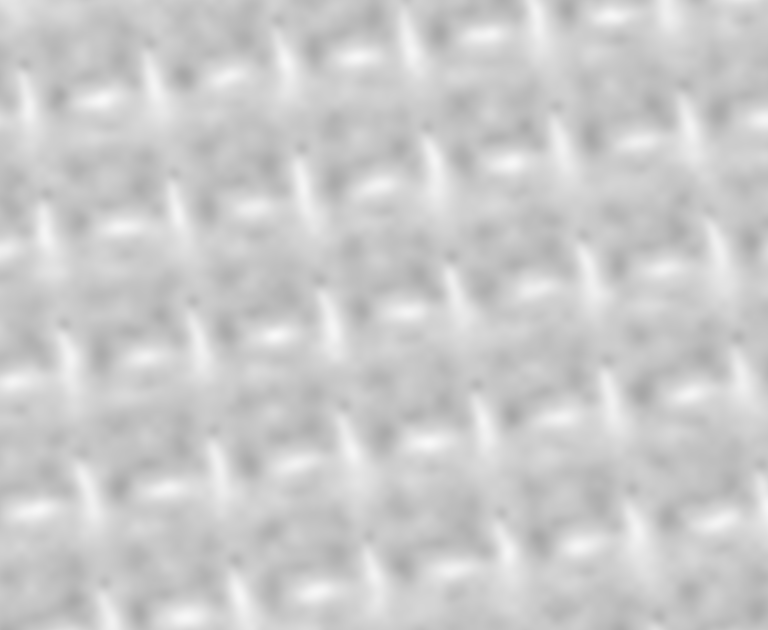
This pattern is drawn by a WebGL 1 fragment shader. Its source:

```glsl
precision highp float;
// Soft grey woven relief: a tilted square lattice of pale bars, spikes and mottled shadows.
uniform vec2 u_resolution;

float hash(vec2 p) {
  return fract(sin(dot(p, vec2(127.1, 311.7))) * 43758.5453);
}

float noise(vec2 p) {
  vec2 i = floor(p);
  vec2 f = fract(p);
  f = f * f * (3.0 - 2.0 * f);
  float top = mix(hash(i), hash(i + vec2(1.0, 0.0)), f.x);
  float bottom = mix(hash(i + vec2(0.0, 1.0)), hash(i + 1.0), f.x);
  return mix(top, bottom, f.y);
}

// Soft elliptical spot that repeats once per lattice cell
float spot(vec2 cell, vec2 center, vec2 radius) {
  vec2 d = cell - center;
  d = (d - floor(d + 0.5)) / radius;
  return exp(-dot(d, d));
}

// Tilted lattice coordinates with a slight stretch across the cloth
vec2 latticeCoords(vec2 p) {
  p -= vec2(0.1635, 0.1587);
  vec2 q = vec2(dot(p, vec2(4.811, -0.781)), dot(p, vec2(0.790, 4.746)));
  return q - q.x * q.y * vec2(0.0094, -0.0033);
}

float raisedThreads(vec2 c) {
  float light = 0.15 * spot(c, vec2(0.0, 0.0), vec2(0.19, 0.085));
  // Tapered spike with a wide foot
  light += 0.05 * spot(c, vec2(-0.60, -0.25), vec2(0.05, 0.10));
  light += 0.11 * spot(c, vec2(-0.575, -0.10), vec2(0.075, 0.16));
  light += 0.09 * spot(c, vec2(-0.57, 0.12), vec2(0.14, 0.20));
  // Faint highlights below the bar and inside the body
  light += 0.05 * spot(c, vec2(-0.16, 0.27), vec2(0.16, 0.09));
  light += 0.05 * spot(c, vec2(-0.106, -0.42), vec2(0.09, 0.09));
  return light;
}

float hollows(vec2 c) {
  // Broad shaded body
  float dark = 0.05 * spot(c, vec2(-0.08, -0.44), vec2(0.36, 0.30));
  // Deep pocket beside the spike
  dark += 0.125 * spot(c, vec2(-0.335, -0.08), vec2(0.10, 0.14));
  // Shadow arching over the bar
  dark += 0.10 * spot(c, vec2(0.178, -0.27), vec2(0.10, 0.12));
  dark += 0.06 * spot(c, vec2(-0.10, -0.21), vec2(0.14, 0.06));
  dark += 0.06 * spot(c, vec2(0.265, -0.10), vec2(0.08, 0.08));
  // Small mottled pits
  dark += 0.08 * spot(c, vec2(-0.563, -0.366), vec2(0.06, 0.06));
  dark += 0.06 * spot(c, vec2(0.24, -0.51), vec2(0.10, 0.10));
  dark += 0.06 * spot(c, vec2(-0.30, -0.52), vec2(0.10, 0.10));
  dark += 0.04 * spot(c, vec2(0.0, 0.21), vec2(0.10, 0.05));
  return dark;
}

void main() {
  vec2 p = gl_FragCoord.xy / u_resolution.y;
  p.y = 1.0 - p.y;

  // Gentle wobble so that no two repeats are identical
  vec2 wobble = vec2(noise(p * 16.0), noise(p * 16.0 + 37.0)) - 0.5;
  vec2 cell = latticeCoords(p) + 0.04 * wobble;

  float grey = 0.805 + raisedThreads(cell) - hollows(cell);
  // Fibre mottling at two scales
  grey += 0.05 * (noise(p * 32.0 + 11.0) - 0.5);
  grey += 0.025 * (noise(p * 60.0 + 5.0) - 0.5);

  gl_FragColor = vec4(vec3(clamp(grey, 0.0, 1.0)), 1.0);
}
```
